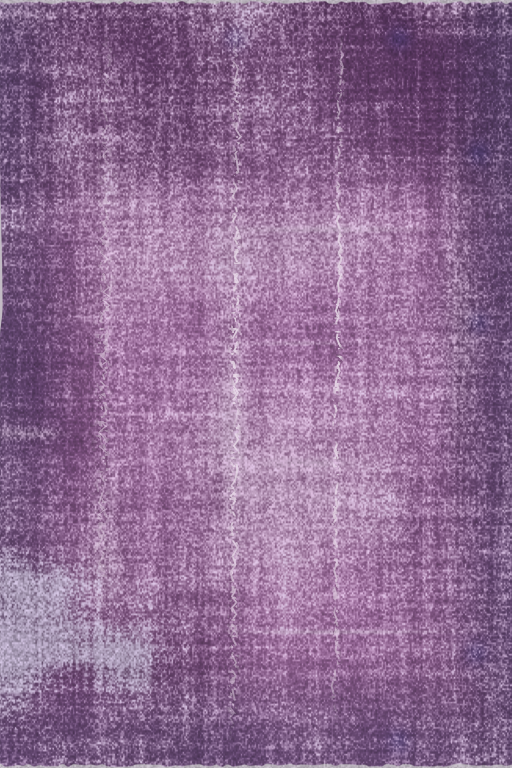
This texture is drawn by a Shadertoy shader. Its source:

```glsl
const vec3 DEEP_DYE = vec3(0.325, 0.195, 0.355);
const vec3 INDIGO_DYE = vec3(0.345, 0.275, 0.43);
const vec3 ROSE_DYE = vec3(0.675, 0.455, 0.665);
const vec3 WORN_THREAD = vec3(0.765, 0.69, 0.775);
const vec3 BARE_WARP = vec3(0.69, 0.65, 0.745);
const vec3 STITCH = vec3(0.92, 0.87, 0.92);
const vec3 INK_SPOT = vec3(0.27, 0.23, 0.48);
const vec3 FRINGE = vec3(0.76, 0.73, 0.77);
const float GRAIN = 0.46;
const float STREAK_SHADE = 0.24;
const float HEM = 0.0035;

// Seams: x position, strength, lower end, scatter of loose threads
const vec4 SEAMS[3] = vec4[3](
    vec4(0.203, 0.50, 0.18, 0.016),
    vec4(0.458, 0.85, 0.02, 0.011),
    vec4(0.659, 0.85, 0.04, 0.007));

const vec2 SPOTS[6] = vec2[6](
    vec2(0.935, 0.80), vec2(0.935, 0.58), vec2(0.78, 0.95),
    vec2(0.46, 0.95), vec2(0.93, 0.15), vec2(0.78, 0.035));

float hash(vec2 p) {
    vec3 q = fract(vec3(p.xyx) * 0.1031);
    q += dot(q, q.yzx + 33.33);
    return fract((q.x + q.y) * q.z);
}

float noise(vec2 p) {
    vec2 i = floor(p), f = fract(p);
    f = f * f * (3.0 - 2.0 * f);
    return mix(mix(hash(i), hash(i + vec2(1, 0)), f.x),
               mix(hash(i + vec2(0, 1)), hash(i + vec2(1, 1)), f.x), f.y);
}

float fbm(vec2 p) {
    float sum = 0.0, amp = 0.5;
    for (int i = 0; i < 4; i++) {
        sum += amp * noise(p);
        p = p * 2.03 + 17.1;
        amp *= 0.5;
    }
    return sum / 0.9375;
}

float blob(vec2 uv, vec2 center, vec2 radius) {
    vec2 d = (uv - center) / radius;
    return exp(-dot(d, d));
}

// Broad light and dark areas of the dye
float dyeTone(vec2 uv) {
    float t = 0.33 + 0.56 * blob(uv, vec2(0.54, 0.50), vec2(0.38, 0.36));
    t += 0.24 * blob(uv, vec2(0.26, 0.67), vec2(0.17, 0.12));
    t += 0.22 * blob(uv, vec2(0.62, 0.22), vec2(0.24, 0.17));
    t += 0.18 * blob(uv, vec2(0.78, 0.70), vec2(0.20, 0.07));
    t += 0.16 * blob(uv, vec2(0.22, 0.40), vec2(0.09, 0.22));
    t -= 0.17 * smoothstep(0.71, 0.80, uv.y);
    t -= 0.14 * blob(uv, vec2(0.34, 0.83), vec2(0.08, 0.08));
    t -= 0.16 * blob(uv, vec2(0.78, 0.87), vec2(0.16, 0.07));
    t -= 0.24 * blob(uv, vec2(0.09, 0.54), vec2(0.09, 0.14));
    t -= 0.20 * blob(uv, vec2(0.36, 0.14), vec2(0.10, 0.14));
    t -= 0.16 * blob(uv, vec2(0.79, 0.31), vec2(0.07, 0.08));
    t -= 0.16 * smoothstep(0.86, 0.98, uv.x);
    return t;
}

// Faded areas where pale thread shows
float wear(vec2 uv) {
    float w = 0.25 + 0.38 * blob(uv, vec2(0.57, 0.35), vec2(0.18, 0.11));
    w += 0.22 * blob(uv, vec2(0.52, 0.52), vec2(0.28, 0.28));
    w += 0.25 * blob(uv, vec2(0.60, 0.69), vec2(0.24, 0.05));
    w += 0.26 * blob(uv, vec2(0.24, 0.67), vec2(0.11, 0.12));
    w += 0.36 * blob(uv, vec2(0.90, 0.56), vec2(0.035, 0.20));
    w += 0.24 * blob(uv, vec2(0.45, 0.48), vec2(0.035, 0.20));
    w += 0.28 * blob(uv, vec2(0.21, 0.30), vec2(0.05, 0.14));
    w += 0.40 * blob(uv, vec2(0.06, 0.435), vec2(0.08, 0.008));
    w += 0.35 * blob(uv, vec2(0.65, 0.701), vec2(0.15, 0.004));
    w += 0.30 * blob(uv, vec2(0.60, 0.553), vec2(0.10, 0.003));
    w += 0.45 * blob(uv, vec2(0.66, 0.177), vec2(0.18, 0.003));
    w += 0.28 * blob(uv, vec2(0.60, 0.397), vec2(0.08, 0.005));
    w -= 0.15 * blob(uv, vec2(0.09, 0.54), vec2(0.09, 0.14));
    w -= 0.20 * blob(uv, vec2(0.78, 0.87), vec2(0.18, 0.08));
    return w + 0.15 * smoothstep(0.94, 1.0, uv.y);
}

// Broken zigzag stitching with loose flecks
float seam(vec2 uv, float aspect, vec4 s, float px) {
    float y = uv.y;
    float drift = 0.012 * (y - 0.5) + 0.010 * (noise(vec2(y * 28.0, s.x * 90.0)) - 0.5);
    float zig = (abs(fract(y * 48.0 + noise(vec2(y * 35.0, s.x * 50.0))) - 0.5) - 0.25) * s.w;
    float d = (uv.x - s.x - drift) * aspect;
    float line = 1.0 - smoothstep(0.0004, 0.0009 + px, abs(d - zig));
    line *= smoothstep(0.30, 0.60, noise(vec2(y * 130.0, s.x * 70.0)));
    float fleck = smoothstep(0.60, 0.80, noise(vec2(uv.x * 200.0 + y * 60.0, y * 280.0)));
    fleck *= exp(-d * d / (s.w * s.w * 0.40));
    float reach = smoothstep(s.z, s.z + 0.08, y) * (1.0 - smoothstep(0.91, 0.97, y));
    float middle = 0.55 + 0.45 * blob(uv, vec2(uv.x, 0.52), vec2(1.0, 0.28));
    return s.y * reach * middle * max(line, fleck);
}

void mainImage(out vec4 fragColor, in vec2 fragCoord) {
    vec2 uv = fragCoord / iResolution.xy;
    float aspect = iResolution.x / iResolution.y, px = 1.0 / iResolution.y;
    vec2 p = vec2(uv.x * aspect, uv.y);

    // Woven grain and thread streaks of two lengths
    float knots = noise(p * vec2(490.0, 400.0)) * 0.65 + noise(p * vec2(290.0, 350.0) + 40.0) * 0.35;
    float weft = noise(p * vec2(7.0, 230.0)) * 0.6 + noise(p * vec2(4.0, 65.0) + 5.0) * 0.4;
    float warp = noise(p * vec2(250.0, 8.0) + 9.0) * 0.6 + noise(p * vec2(70.0, 4.0) + 3.0) * 0.4;
    float cloud = fbm(p * vec2(10.0, 9.0));
    float streaks = (weft + warp) * 0.5 - 0.5;

    // Dye, cooler toward the sides and lower hem
    float tone = dyeTone(uv) + 0.42 * (cloud - 0.5) + 0.25 * streaks;
    vec3 color = mix(DEEP_DYE, ROSE_DYE, clamp(tone, 0.0, 1.1));
    float cool = smoothstep(0.32, 0.52, abs(uv.x - 0.5)) * 0.65;
    cool = max(cool, 0.6 * (1.0 - smoothstep(0.02, 0.16, uv.y)));
    color = mix(color, INDIGO_DYE, cool * (1.0 - 0.5 * clamp(tone, 0.0, 1.0)));
    for (int i = 0; i < 6; i++)
        color = mix(color, INK_SPOT, 0.4 * blob(uv, SPOTS[i], vec2(0.022, 0.015)));

    // Worn pile
    float fade = wear(uv) + 0.55 * (cloud - 0.5) + 0.75 * streaks + 0.9 * (knots - 0.5);
    color = mix(color, WORN_THREAD, 0.75 * smoothstep(0.05, 1.05, fade));

    // Bare corner at lower left
    float bare = blob(uv, vec2(0.06, 0.155), vec2(0.20, 0.05));
    bare += 0.65 * blob(uv, vec2(0.04, 0.24), vec2(0.13, 0.04));
    bare += 0.55 * blob(uv, vec2(0.24, 0.13), vec2(0.07, 0.035));
    bare += 0.30 * blob(uv, vec2(0.05, 0.05), vec2(0.12, 0.04));
    bare += 1.1 * (cloud - 0.5) + 0.9 * streaks + 0.7 * (knots - 0.5);
    color = mix(color, BARE_WARP, 0.85 * smoothstep(0.25, 1.05, bare));
    color *= 1.0 + GRAIN * (knots - 0.5) + STREAK_SHADE * streaks;

    // Stitches
    for (int i = 0; i < 3; i++)
        color = mix(color, STITCH, seam(uv, aspect, SEAMS[i], px));

    // Fringed hems and bare left selvage
    float edge = min(uv.y, 1.0 - uv.y) + 0.004 * (noise(vec2(uv.x * 90.0, uv.y * 3.0)) - 0.5);
    color = mix(FRINGE * (0.8 + 0.3 * knots), color, smoothstep(HEM - px, HEM + px, edge));
    float selvage = 0.005 * smoothstep(0.56, 0.60, uv.y) * (1.0 - smoothstep(0.60, 0.80, uv.y));
    color = mix(color, FRINGE, 1.0 - smoothstep(selvage - px, selvage + px, uv.x));
    fragColor = vec4(clamp(color, 0.0, 1.0), 1.0);
}
```
